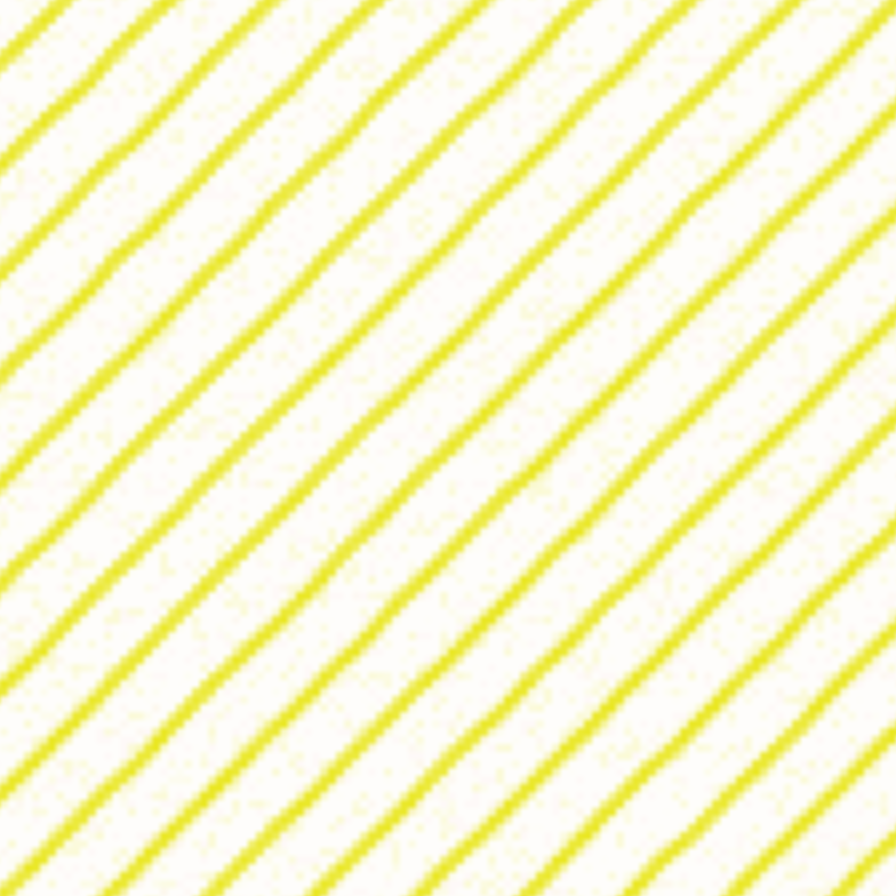
This pattern is drawn by a Shadertoy shader. Its source:

```glsl
// Thin yellow diagonal stripes on warm white, softly blurred and a little uneven.
// Stripe ink and faint specks are evaluated on a coarse grid, then blended
// smoothly between grid points to give stepped, beaded edges.

const float STRIPE_PERIOD = 0.1164;   // spacing along either axis
const float STRIPE_OFFSET = 0.0716;   // first stripe, from the top left corner
const float CORE_HALF = 0.0032;       // solid half width, across the stripe
const float EDGE_HALF = 0.0132;       // half width where the ink ends
const float WOBBLE = 0.0022;          // sideways drift of each stripe
const float WOBBLE_RATE = 13.0;
const float GRID_CELLS = 112.0;
const float INK_VARIATION = 0.14;
const float SPECK_SHARE = 0.30;
const float SPECK_STRENGTH = 0.17;
const float BLUSH_SHARE = 0.12;

const vec3 PAPER = vec3(0.996, 0.994, 0.985);
const vec3 INK = vec3(0.915, 0.905, 0.125);
const vec3 BLUSH = vec3(0.995, 0.968, 0.965);

float hash(vec2 p) {
    return fract(sin(dot(p, vec2(127.1, 311.7))) * 43758.5453);
}

// One-dimensional value noise, with a separate track per stripe
float trackNoise(float t, float track) {
    float i = floor(t);
    float f = smoothstep(0.0, 1.0, t - i);
    return mix(hash(vec2(i, track)), hash(vec2(i + 1.0, track)), f);
}

// Ink coverage of the nearest stripe
float stripeInk(vec2 p) {
    float across = (p.x - p.y + 1.0 - STRIPE_OFFSET) / STRIPE_PERIOD;
    float track = floor(across + 0.5);
    float dist = (across - track) * STRIPE_PERIOD * inversesqrt(2.0);
    dist += WOBBLE * (2.0 * trackNoise((p.x + p.y) * WOBBLE_RATE, track) - 1.0);
    return 1.0 - smoothstep(CORE_HALF, EDGE_HALF, abs(dist));
}

// Colour held by one grid point
vec3 cellColor(vec2 cell) {
    float ink = stripeInk((cell + 0.5) / GRID_CELLS);
    ink *= 1.0 - INK_VARIATION * hash(cell + 19.0);

    // Pale yellow specks and a rarer pink blush on the bare paper
    float speck = smoothstep(1.0 - SPECK_SHARE, 1.0, hash(cell));
    float blush = step(1.0 - BLUSH_SHARE, hash(cell + 53.0));
    vec3 ground = mix(PAPER, INK, SPECK_STRENGTH * speck);
    ground = mix(ground, BLUSH, 0.7 * blush);
    return mix(ground, INK, ink);
}

void mainImage(out vec4 fragColor, in vec2 fragCoord) {
    vec2 uv = fragCoord / iResolution.y;
    vec2 gridPos = uv * GRID_CELLS - 0.5;
    vec2 corner = floor(gridPos);
    vec2 blend = smoothstep(0.0, 1.0, gridPos - corner);

    // Weighted sum of the four surrounding grid points
    vec3 color = vec3(0.0);
    for (int j = 0; j < 2; j++) {
        for (int i = 0; i < 2; i++) {
            vec2 side = vec2(i, j);
            vec2 weight = mix(1.0 - blend, blend, side);
            color += weight.x * weight.y * cellColor(corner + side);
        }
    }
    fragColor = vec4(color, 1.0);
}
```
